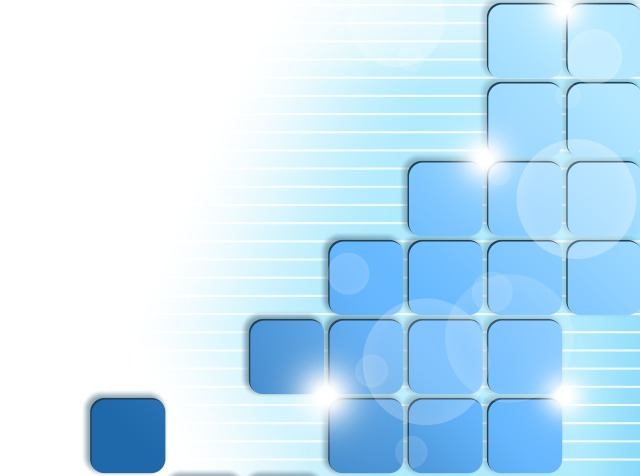
This background is drawn by a WebGL 1 fragment shader. Its source:

```glsl
precision highp float;
// Stair of glossy blue rounded tiles on a striped sky-to-white ground, with glows and pale bubbles.

uniform vec2 u_resolution;

// Lengths are in canvas heights.
const vec2 GRID_ORIGIN = vec2(0.2684, 0.085);
const vec2 GRID_PITCH = vec2(0.1667, 0.166);
const float TILE_HALF = 0.079;
const float TILE_RADIUS = 0.030;
const vec2 RIM_SHIFT = vec2(0.0030, -0.0034);
const vec2 SHADOW_SHIFT = vec2(-0.006, 0.005);
const float STRIPE_PITCH = 0.0382;
const float STRIPE_PHASE = 0.8368;
const float STRIPE_HALF = 0.0022;
const float SMALL_BUBBLES = 6.0;

const vec3 WHITE = vec3(1.0);
const vec3 SKY = vec3(0.69, 0.92, 0.99);
const vec3 SKY_DEEP = vec3(0.54, 0.85, 0.98);
const vec3 NAVY = vec3(0.12, 0.41, 0.67);
const vec3 STEEL = vec3(0.29, 0.58, 0.84);
const vec3 AZURE = vec3(0.40, 0.72, 1.00);
const vec3 ICE = vec3(0.71, 0.91, 1.00);
const vec3 RIM = vec3(0.13, 0.25, 0.33);
const vec3 SHADOW = vec3(0.25, 0.40, 0.48);

float hash(float n) { return fract(sin(n * 12.9898) * 43758.5453); }

float roundedBox(vec2 p) {
  vec2 q = abs(p) - TILE_HALF + TILE_RADIUS;
  return length(max(q, 0.0)) + min(max(q.x, q.y), 0.0) - TILE_RADIUS;
}

// Coverage of the inside of a distance field, one pixel soft.
float fill(float d) {
  return clamp(0.5 - d * u_resolution.y, 0.0, 1.0);
}

// 1 where the stair has a tile; rows count upward.
float occupied(vec2 cell) {
  float first = cell.y > 0.5 ? min(cell.y + 1.0, 5.0) : 3.0 + 2.0 * cell.y;
  float last = cell.y > 1.5 ? 6.0 : (cell.y > -0.5 ? 5.0 : 2.0);
  float inStair = step(first - 0.5, cell.x) * step(cell.x, last + 0.5);
  float loneTile = step(length(cell), 0.5);
  return max(inStair, loneTile) * step(-1.5, cell.y);
}

vec3 ground(vec2 p) {
  float start = 0.25 + 0.42 * abs(p.y - 0.3);
  float fade = smoothstep(start, start + 0.48, p.x);
  vec3 sky = mix(SKY, SKY_DEEP, smoothstep(1.20, 1.36, p.x) * (1.0 - p.y));
  sky = mix(sky, WHITE, 0.5 * smoothstep(0.80, 0.96, p.y));
  vec3 col = mix(WHITE, sky, fade);
  float offset = abs(fract((p.y - STRIPE_PHASE) / STRIPE_PITCH + 0.5) - 0.5);
  return mix(col, WHITE, 0.85 * fill(offset * STRIPE_PITCH - STRIPE_HALF));
}

// Diagonal ramp from navy at lower left to ice at upper right.
vec3 tileColour(vec2 p) {
  float t = p.x + p.y;
  vec3 col = mix(NAVY, STEEL, smoothstep(0.32, 0.88, t));
  col = mix(col, AZURE, smoothstep(0.80, 1.20, t));
  return mix(col, ICE, clamp((t - 1.25) / 0.85, 0.0, 1.0));
}

vec3 addTiles(vec3 col, vec2 p) {
  vec2 home = floor((p - GRID_ORIGIN) / GRID_PITCH + 0.5);
  float shade = 0.0;
  for (int j = -1; j <= 1; j++) {
    for (int i = -1; i <= 1; i++) {
      vec2 cell = home + vec2(float(i), float(j));
      float d = roundedBox(p - GRID_ORIGIN - cell * GRID_PITCH - SHADOW_SHIFT);
      shade = max(shade, occupied(cell) * (1.0 - smoothstep(-0.006, 0.013, d)));
    }
  }
  col = mix(col, SHADOW, shade * mix(0.55, 0.25, smoothstep(0.6, 1.2, p.x)));

  vec2 local = p - GRID_ORIGIN - home * GRID_PITCH;
  float body = fill(roundedBox(local)) * occupied(home);
  float face = fill(roundedBox(local - RIM_SHIFT));
  return mix(col, mix(RIM, tileColour(p), face), body);
}

vec3 addBubble(vec3 col, vec2 p, vec2 centre, float radius, float alpha) {
  float d = length(p - centre) - radius;
  float edge = 0.8 + 0.2 * smoothstep(-0.3 * radius, 0.0, d);
  return mix(col, WHITE, alpha * edge * fill(d));
}

// Glow centred on the lower left corner of a grid cell.
vec3 addGlow(vec3 col, vec2 p, vec2 cell, float size) {
  float d = length(p - GRID_ORIGIN - (cell - 0.5) * GRID_PITCH) / size;
  return mix(col, WHITE, 0.95 * exp(-d * d) + 0.12 * exp(-0.2 * d * d));
}

void main() {
  vec2 p = gl_FragCoord.xy / u_resolution.y;
  vec3 col = addTiles(ground(p), p);

  // Large bubbles
  col = addBubble(col, p, vec2(0.833, 0.961), 0.102, 0.25);
  col = addBubble(col, p, vec2(1.249, 0.881), 0.058, 0.25);
  col = addBubble(col, p, vec2(1.211, 0.582), 0.126, 0.30);
  col = addBubble(col, p, vec2(0.732, 0.425), 0.044, 0.18);
  col = addBubble(col, p, vec2(0.895, 0.240), 0.133, 0.22);
  col = addBubble(col, p, vec2(1.070, 0.289), 0.135, 0.15);

  // Small bubbles drifting up the right side
  for (float i = 0.0; i < SMALL_BUBBLES; i++) {
    vec2 centre = vec2(0.72 + 0.6 * hash(i + 1.0), (i + hash(i + 7.0)) / SMALL_BUBBLES);
    col = addBubble(col, p, centre, mix(0.016, 0.05, hash(i + 3.0)), 0.14);
  }

  // Glows on tile corners
  col = addGlow(col, p, vec2(3.0, 1.0), 0.060);
  col = addGlow(col, p, vec2(6.0, 1.0), 0.042);
  col = addGlow(col, p, vec2(5.0, 4.0), 0.048);
  col = addGlow(col, p, vec2(6.0, 5.9), 0.040);

  gl_FragColor = vec4(col, 1.0);
}
```
